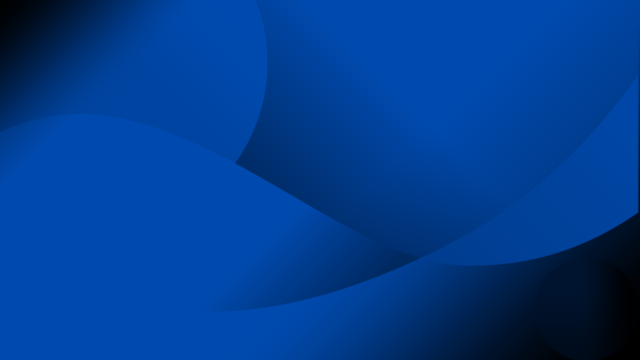
Give the GLSL for this background, as a Shadertoy shader.

```glsl
// Overlapping blue sheets with soft diagonal shading and a dark ball at lower right.
// Two Hermite curves split the canvas into sheets; each sheet gets its own
// brightness ramp along the diagonals, and all share one blue.

const vec3 BLUE = vec3(0.0, 0.29, 0.685);
const float ASPECT = 16.0 / 9.0;
const float SHEET_END = 1.773;   // right border of the upper sheets

// Linear ramp from 0 to 1 between two bounds
float ramp(float a, float b, float x) {
    return clamp((x - a) / (b - a), 0.0, 1.0);
}

// Cubic height between two knots, each given as (x, y, slope)
float hermite(float x, vec3 a, vec3 b) {
    float h = b.x - a.x;
    float t = ramp(a.x, b.x, x);
    float w = 1.0 - t;
    return mix(a.y, b.y, t * t * (3.0 - 2.0 * t))
         + h * t * w * (a.z * w - b.z * t);
}

// Long wave: crest at left, trough at right
float waveHeight(float x) {
    vec3 start  = vec3(0.0, 0.634, 0.42);
    vec3 crest  = vec3(0.220, 0.683, 0.0);
    vec3 middle = vec3(0.787, 0.471, -0.58);
    vec3 trough = vec3(1.308, 0.262, 0.0);
    vec3 finish = vec3(SHEET_END, 0.410, 0.70);
    if (x < crest.x)  return hermite(x, start, crest);
    if (x < middle.x) return hermite(x, crest, middle);
    if (x < trough.x) return hermite(x, middle, trough);
    return hermite(x, trough, finish);
}

// Rising sweep that crosses the wave
float sweepHeight(float x) {
    vec3 start  = vec3(0.579, 0.134, 0.0);
    vec3 cross_ = vec3(1.157, 0.278, 0.46);
    vec3 finish = vec3(SHEET_END, 0.792, 1.40);
    return x < cross_.x ? hermite(x, start, cross_) : hermite(x, cross_, finish);
}

// Brightness of the ball from the offset to its centre
float ballShade(vec2 offset) {
    float side = 1.0 - smoothstep(-0.03, 0.135, offset.x);
    return 0.01 + 0.26 * side * mix(0.55, 1.0, ramp(-0.12, 0.05, offset.y));
}

void mainImage(out vec4 fragColor, in vec2 fragCoord) {
    vec2 p = fragCoord / iResolution.xy * vec2(ASPECT, 1.0);
    float px = 1.0 / iResolution.y;

    // Diagonal coordinates measured from the top left corner
    float fall = p.x + (1.0 - p.y);
    float rise = p.x - (1.0 - p.y);

    // Brightness of each sheet
    float base = 1.0 - smoothstep(1.6, 2.7, fall);
    float disc = smoothstep(-0.02, 0.58, fall)
               * mix(0.92, 1.0, smoothstep(0.15, 0.6, rise));
    float upper = mix(0.6, 1.0, ramp(0.23, 0.85, rise))
                * mix(1.0, 0.83, ramp(1.55, 2.0, fall));
    float left = mix(0.75, 1.0, ramp(0.35, 0.53, fall))
               * mix(1.0, 0.55, ramp(1.41, 1.83, fall));
    float ribbon = mix(0.82, 0.95, ramp(0.48, 1.4, rise));

    // Edge masks
    float aboveWave = smoothstep(-px, px, p.y - waveHeight(p.x));
    float aboveSweep = smoothstep(-px, px, p.y - sweepHeight(p.x));
    float inDisc = smoothstep(px, -px, length(p - vec2(0.264, 0.826)) - 0.479);
    float inSheets = smoothstep(px, -px, p.x - SHEET_END);

    // Stack the sheets over the base
    float top = mix(upper, disc, inDisc);
    float lower = mix(base, left, aboveSweep);
    float higher = mix(ribbon, top, aboveSweep);
    float shade = mix(base, mix(lower, higher, aboveWave), inSheets);

    // Dark ball
    vec2 offset = p - vec2(1.63, 0.141);
    float inBall = smoothstep(px, -px, length(offset) - 0.144);
    shade = mix(shade, ballShade(offset), inBall);

    fragColor = vec4(BLUE * shade, 1.0);
}
```
